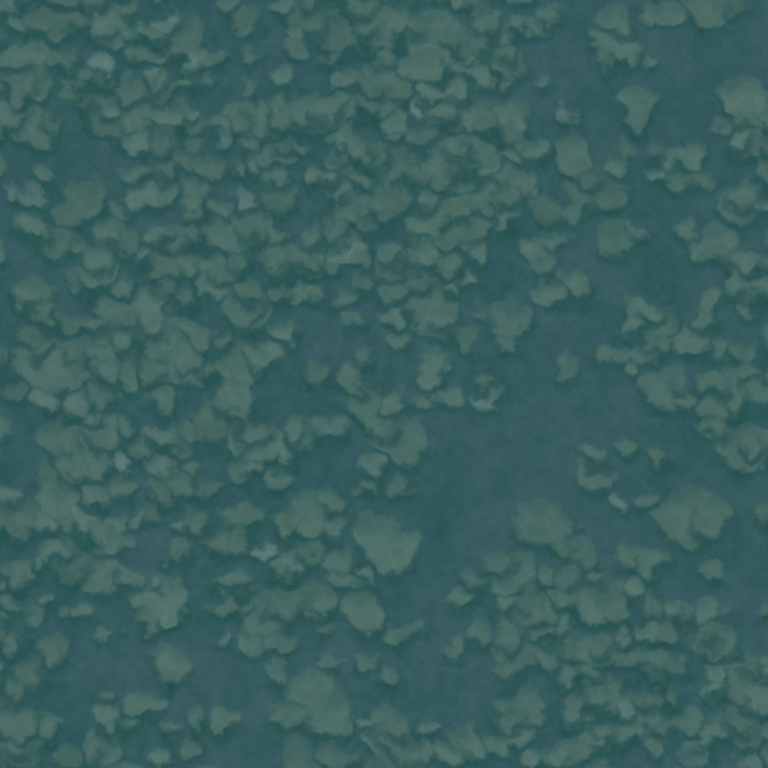
This texture is drawn by a WebGL 2 fragment shader. Its source:

```glsl
#version 300 es
precision highp float;

uniform vec2 u_resolution;
out vec4 fragColor;

const vec3 GROUND_COLOR = vec3(0.208, 0.355, 0.367);
const vec3 SHADOW_COLOR = vec3(0.160, 0.325, 0.325);
const vec3 CROWN_COLOR  = vec3(0.315, 0.435, 0.408);
const vec3 PALE_COLOR   = vec3(0.375, 0.500, 0.490);

const int   LAYERS = 3;
const float BASE_CELLS = 11.0;      // crowns across the canvas in the coarsest layer
const float LAYER_SCALE = 1.55;     // cell count growth from layer to layer
const float COVER = 0.66;           // share of cells that may hold a crown
const float CLEARING_SCALE = 5.0;
const float EDGE_SOFTNESS = 0.0055;
const float EDGE_WOBBLE = 0.017;
const vec2  SHADOW_SHIFT = vec2(0.002, -0.010);
const float SHADOW_STRENGTH = 0.72;
const float GRAIN = 0.028;

float hash(vec2 p) {
    vec3 q = fract(p.xyx * vec3(0.1031, 0.1030, 0.0973));
    q += dot(q, q.yzx + 33.33);
    return fract((q.x + q.y) * q.z);
}

vec2 hash2(vec2 p) {
    return vec2(hash(p + 17.3), hash(p + 71.9));
}

float noise(vec2 p) {
    vec2 cell = floor(p);
    vec2 f = fract(p);
    f = f * f * (3.0 - 2.0 * f);
    float low = mix(hash(cell), hash(cell + vec2(1, 0)), f.x);
    float high = mix(hash(cell + vec2(0, 1)), hash(cell + vec2(1, 1)), f.x);
    return mix(low, high, f.y);
}

float fbm(vec2 p) {
    float sum = 0.0;
    float weight = 0.5;
    for (int i = 0; i < 4; i++) {
        sum += weight * noise(p);
        p = mat2(1.6, 1.2, -1.2, 1.6) * p + 9.7;
        weight *= 0.5;
    }
    return sum / 0.9375;
}

// Distance to a squashed, turned disc
float crownDistance(vec2 p, float radius, float angle, float stretch) {
    float c = cos(angle);
    float s = sin(angle);
    p = mat2(c, -s, s, c) * p;
    return length(p * vec2(1.0 / stretch, stretch)) - radius;
}

// Paints one layer of crowns from the top row down, each over its own shadow
vec3 paintCrowns(vec3 color, vec2 uv, vec2 warp, float cells, float seed) {
    vec2 home = floor(uv * cells);
    for (int row = 1; row >= -1; row--) {
        for (int column = -1; column <= 1; column++) {
            vec2 cell = home + vec2(column, row);
            vec2 key = cell + seed;
            vec2 center = (cell + 0.15 + 0.7 * hash2(key)) / cells;

            // Clearings thin out the crowns
            float open = fbm(center * CLEARING_SCALE + 3.1);
            float chance = COVER + 2.2 * (open - 0.5);
            if (hash(key + 5.7) > chance) continue;

            float radius = mix(0.24, 0.43, hash(key + 11.2)) / cells;
            float angle = 0.9 * (hash(key + 23.4) - 0.65);
            float stretch = mix(0.95, 1.25, hash(key + 31.8));
            vec2 p = uv - center + warp;

            float shadowGap = crownDistance(p - SHADOW_SHIFT, radius, angle, stretch);
            float shadow = 1.0 - smoothstep(-0.004, 0.011, shadowGap);
            color = mix(color, SHADOW_COLOR, SHADOW_STRENGTH * shadow);

            float gap = crownDistance(p, radius, angle, stretch);
            float mask = 1.0 - smoothstep(-EDGE_SOFTNESS, EDGE_SOFTNESS, gap);

            // Crowns fade toward their upper side
            float fade = mix(1.0, 0.45, smoothstep(-0.1, 1.1, p.y / radius));
            float tint = hash(key + 47.6);
            float pale = smoothstep(0.93, 1.0, tint) * step(10.0 * radius, 0.22);
            vec3 crown = mix(CROWN_COLOR, PALE_COLOR, 0.6 * pale);
            crown += 0.035 * (hash(key + 53.1) - 0.5);
            color = mix(color, crown, mask * fade * mix(0.78, 1.0, tint));
        }
    }
    return color;
}

void main() {
    vec2 uv = gl_FragCoord.xy / min(u_resolution.x, u_resolution.y);

    // Ground with broad hue drift
    vec3 color = GROUND_COLOR;
    color += vec3(0.035, 0.018, 0.022) * (fbm(uv * 14.0 + 40.0) - 0.5) * 2.0;

    // Ragged crown outlines
    vec2 warp = vec2(fbm(uv * 42.0), fbm(uv * 42.0 + 60.0)) - 0.5;
    warp *= 2.0 * EDGE_WOBBLE;

    float cells = BASE_CELLS;
    for (int i = 0; i < LAYERS; i++) {
        color = paintCrowns(color, uv, warp, cells, 101.0 * float(i + 1));
        cells *= LAYER_SCALE;
    }

    // Leaf mottling and fine grain
    color += GRAIN * (fbm(uv * 75.0 + 20.0) - 0.5) * 1.6;
    color += GRAIN * (noise(uv * 210.0) - 0.5) * 0.5;

    fragColor = vec4(color, 1.0);
}
```
